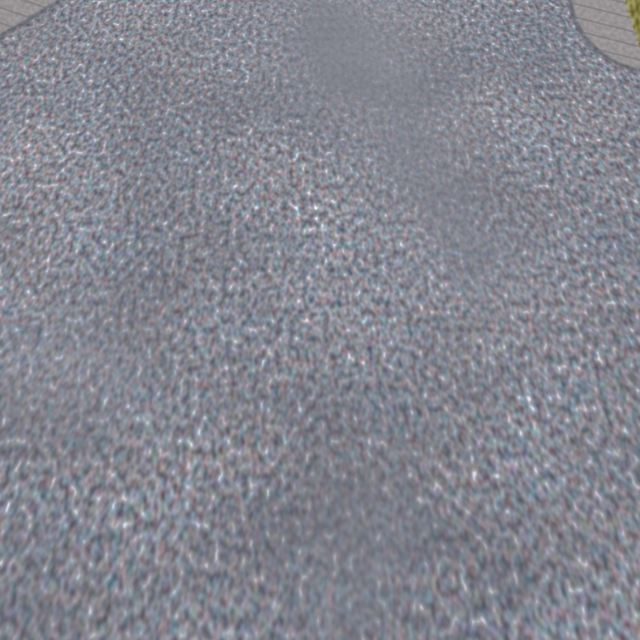
A Shadertoy shader for this texture:

```glsl
// Draws weathered grey asphalt receding in perspective, with paved kerbs in the top corners.

const vec3 ASPHALT = vec3(0.520, 0.527, 0.567);
const vec3 PAVING = vec3(0.600, 0.580, 0.585);
const vec3 JOINT = vec3(0.470, 0.455, 0.460);
const vec3 GUTTER = vec3(0.370, 0.370, 0.400);
const vec3 GRASS = vec3(0.530, 0.510, 0.290);
const vec3 WARM_AXIS = vec3(1.0, -0.1, -0.9);
const vec3 GREEN_AXIS = vec3(-0.7, 0.7, 0.1);
const vec2 VANISHING_POINT = vec2(0.45, 2.2);
const vec2 GRAIN_FREQUENCY = vec2(157.0, 205.0);
const float GRAIN_CONTRAST = 0.215;
const float TINT_CONTRAST = 0.065;
const float GLINT_STRENGTH = 0.16;
const float BLOTCH_STRENGTH = 0.055;
const float EDGE_SOFTNESS = 0.003;

// Integer hash giving a random gradient direction per lattice point
vec2 randomDirection(ivec2 cell) {
    uint h = uint(cell.x) * 1597334677u ^ uint(cell.y) * 3812015801u;
    h = (h ^ (h >> 15)) * 2246822519u;
    h = (h ^ (h >> 13)) * 3266489917u;
    h ^= h >> 16;
    float angle = float(h & 65535u) * 6.2831853 / 65536.0;
    return vec2(cos(angle), sin(angle));
}

float gradientNoise(vec2 p) {
    ivec2 cell = ivec2(floor(p));
    vec2 f = fract(p);
    vec2 s = f * f * f * (f * (f * 6.0 - 15.0) + 10.0);
    float total = 0.0;
    for (int y = 0; y < 2; y++) {
        for (int x = 0; x < 2; x++) {
            ivec2 corner = ivec2(x, y);
            vec2 c = vec2(corner);
            vec2 weight = mix(1.0 - s, s, c);
            total += weight.x * weight.y * dot(randomDirection(cell + corner), f - c);
        }
    }
    return total;
}

vec2 rotate(vec2 p, float angle) {
    float c = cos(angle), s = sin(angle);
    return vec2(c * p.x - s * p.y, s * p.x + c * p.y);
}

float grainNoise(vec2 p) {
    return gradientNoise(p) + 0.6 * gradientNoise(rotate(p, 0.6) * 1.7 + 31.7);
}

// Soft elliptical patch, 1 at its centre
float softPatch(vec2 p, vec2 center, vec2 radius, float angle) {
    vec2 d = rotate(p - center, angle) / radius;
    return exp(-dot(d, d));
}

float inside(float distanceToEdge) {
    return smoothstep(EDGE_SOFTNESS, -EDGE_SOFTNESS, distanceToEdge);
}

float jointLine(float coordinate) {
    float d = abs(fract(coordinate) - 0.5);
    return smoothstep(0.12, 0.03, d);
}

vec3 asphaltColor(vec2 uv) {
    // Ground plane: stones stretch and fan out towards the viewer
    float nearness = VANISHING_POINT.y - uv.y;
    vec2 ground = vec2((uv.x - VANISHING_POINT.x) / nearness, 1.0 / nearness);
    vec2 p = ground * GRAIN_FREQUENCY;

    // Worn areas where the grain fades
    float worn = 0.65 * softPatch(uv, vec2(0.54, 0.93), vec2(0.13, 0.12), 0.0)
               + 0.60 * softPatch(uv, vec2(0.70, 0.71), vec2(0.11, 0.20), -0.5)
               + 0.65 * softPatch(uv, vec2(0.56, 0.13), vec2(0.13, 0.17), 0.3)
               + 0.40 * softPatch(uv, vec2(0.10, 0.42), vec2(0.16, 0.11), 0.0);
    float blotch = gradientNoise(uv * vec2(4.0, 6.0) + 7.3)
                 + 0.6 * gradientNoise(uv * vec2(11.0, 15.0) + 2.1);
    float contrast = clamp(1.0 - worn + 0.35 * blotch, 0.2, 1.25);

    // Stones: brightness, faint tints and pale glints
    float grain = grainNoise(p);
    float warm = gradientNoise(p * 0.9 + 113.0) + 0.3 * gradientNoise(uv * 9.0 + 40.0);
    float green = gradientNoise(p * 0.9 + 271.0);
    float glint = smoothstep(0.35, 0.9, grain);
    float shade = BLOTCH_STRENGTH * blotch + 0.025 * (uv.y - 0.45);
    shade -= 0.045 * softPatch(uv, vec2(0.55, 0.12), vec2(0.22, 0.17), 0.0);
    shade -= 0.035 * softPatch(uv, vec2(0.77, 0.71), vec2(0.10, 0.07), 0.3);

    vec3 color = ASPHALT + shade;
    color += contrast * (GRAIN_CONTRAST * grain + GLINT_STRENGTH * glint);
    color += contrast * TINT_CONTRAST * (warm * WARM_AXIS + green * GREEN_AXIS);
    return color;
}

void mainImage(out vec4 fragColor, in vec2 fragCoord) {
    vec2 uv = fragCoord / iResolution.xy;
    vec3 color = asphaltColor(uv);
    float speckle = gradientNoise(uv * 150.0);

    // Signed distances to the straight left kerb and the curved right kerb
    float leftKerb = dot(uv - vec2(0.0, 0.947), normalize(vec2(0.053, -0.09)));
    float rightKerb = length(uv - vec2(1.02, 1.02)) - 0.128;
    float kerb = min(leftKerb, rightKerb);
    float gutter = smoothstep(0.009, 0.0, abs(kerb - 0.003));
    color = mix(color, GUTTER + 0.08 * speckle, 0.65 * gutter);

    // Paving stones with thin joints
    float course = uv.x < 0.5 ? dot(uv, vec2(14.0, 42.0)) : dot(uv, vec2(12.0, 48.0));
    vec3 paving = mix(PAVING + 0.07 * speckle, JOINT, 0.55 * jointLine(course));
    color = mix(color, paving, inside(kerb));

    // Grass behind the right kerb
    float grassEdge = 0.976 + 0.33 * (1.0 - uv.y) - uv.x + 0.006 * speckle;
    vec3 grass = GRASS + 0.28 * gradientNoise(uv * vec2(130.0, 90.0));
    color = mix(color, grass, inside(grassEdge) * inside(rightKerb));

    fragColor = vec4(clamp(color, 0.0, 1.0), 1.0);
}
```
